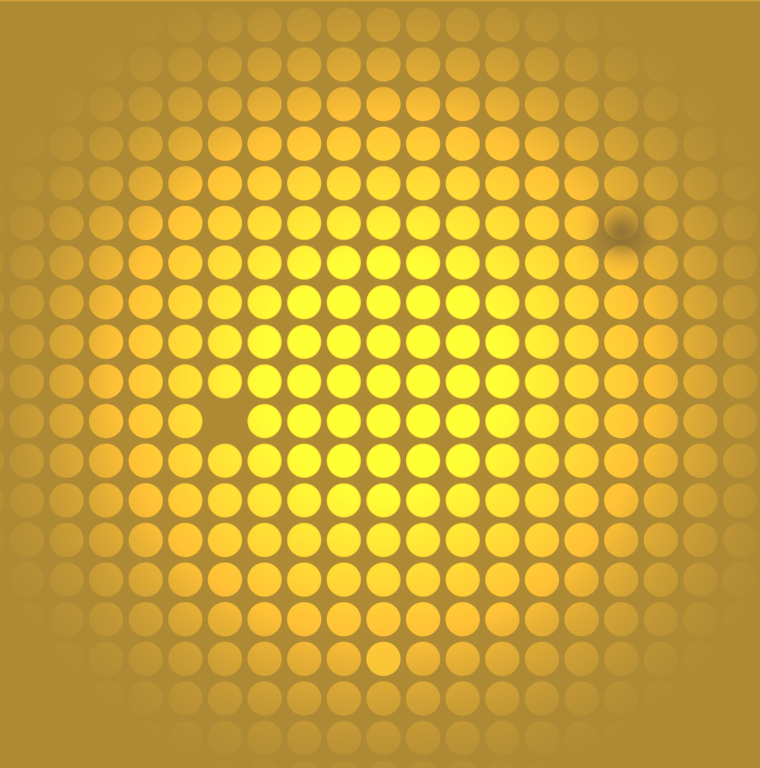
A WebGL 2 fragment shader for this background:

```glsl
#version 300 es
precision highp float;
// Grid of round dots lit by a yellow radial glow that fades into an ochre ground.

uniform vec2 u_resolution;
out vec4 outColor;

const vec3 OCHRE = vec3(0.682, 0.541, 0.208);
const vec3 ORANGE = vec3(1.0, 0.755, 0.21);
const vec3 YELLOW = vec3(1.0, 1.0, 0.21);
const vec3 SHADOW = vec3(0.55, 0.435, 0.2);

const float SPACING = 0.0516;
const float DOT_RADIUS = 0.0223;
const vec2 GRID_CENTER = vec2(0.4993, 0.5033);
const vec2 GLOW_CENTER = vec2(0.4987, 0.5104);

// Coverage of a disc with a soft edge
float disc(vec2 p, float radius, float blur) {
    return 1.0 - smoothstep(-blur, blur, length(p) - radius);
}

// Yellow core, orange ring, then an eased fade to the ground
vec3 glowColor(float dist) {
    float ring = clamp((dist - 0.15) / 0.19, 0.0, 1.0);
    float fade = 1.0 - clamp((dist - 0.341) / 0.248, 0.0, 1.0);
    return mix(OCHRE, mix(YELLOW, ORANGE, ring), fade * fade);
}

// One where the cell is the chosen one, zero elsewhere
float isCell(vec2 cell, vec2 chosen) {
    return 1.0 - step(0.5, length(cell - chosen));
}

// Round falloff for soft spots
float softSpot(vec2 p, float size) {
    return exp(-dot(p, p) / (size * size));
}

void main() {
    vec2 uv = gl_FragCoord.xy / u_resolution.y;
    float pixel = 1.0 / u_resolution.y;

    // Repeated cells
    vec2 grid = (uv - GRID_CENTER) / SPACING;
    vec2 cell = floor(grid + 0.5);
    vec2 local = (grid - cell) * SPACING;

    // Glow, with one dot slightly brighter than its neighbours
    vec3 light = glowColor(length((uv - GLOW_CENTER) * vec2(0.98, 1.0)));
    float accent = isCell(cell, vec2(0.0, -7.0));
    light = mix(light, vec3(1.0, 0.8, 0.21), 0.75 * accent);

    // Dots with a thin warm rim and one empty place
    float rim = smoothstep(DOT_RADIUS - 0.0025, DOT_RADIUS, length(local));
    light.g -= 0.12 * rim * smoothstep(0.75, 1.0, light.g);
    float cover = disc(local, DOT_RADIUS, 0.8 * pixel);
    cover *= 1.0 - isCell(cell, vec2(-4.0, -1.0));
    vec3 color = mix(OCHRE, light, cover);

    // Dark smudge at the upper right
    color = mix(color, SHADOW, 0.92 * softSpot(uv - vec2(0.81, 0.6965), 0.029));

    // Thin bright line along the top edge
    float topLine = smoothstep(0.9975, 0.999, uv.y);
    color = mix(color, vec3(0.85, 0.64, 0.2), 0.8 * topLine);

    outColor = vec4(color, 1.0);
}
```
